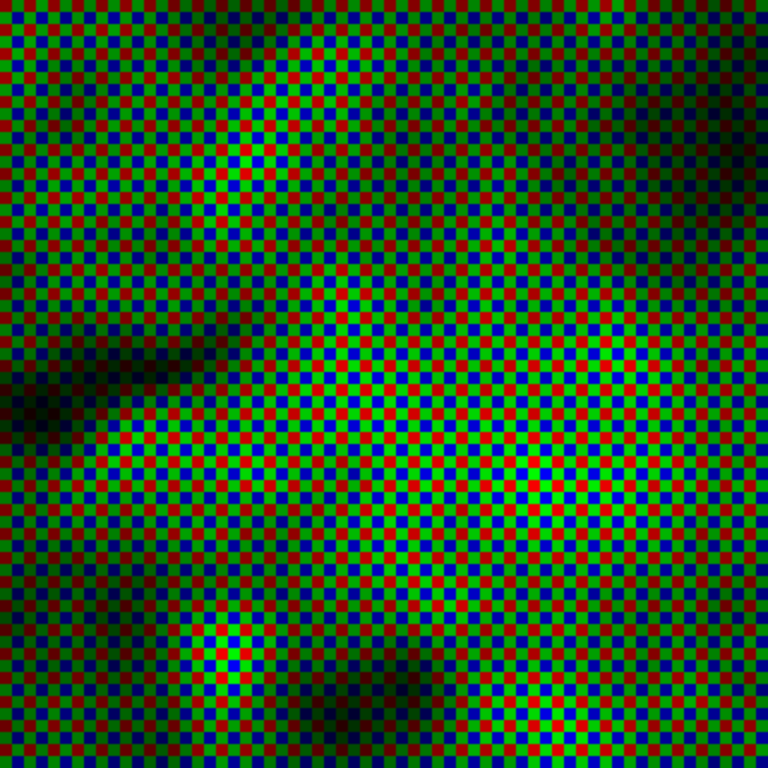
Give the GLSL for this pattern, as a WebGL 2 fragment shader.

```glsl
#version 300 es
precision highp float;
// Colour filter mosaic: a 64 by 64 grid of red, green and blue squares (32 by 32
// repeats of a two-by-two tile). Each square has one brightness, sampled from
// gradient noise over a few broad light and dark areas; its edges are softened.

uniform vec2 u_resolution;
out vec4 outColor;

const float CELLS = 64.0;
const float EDGE_SOFTNESS = 0.12;  // in cells
const float BASE_LEVEL = 0.53;
const float NOISE_LEVEL = 0.36;

// Unit gradient chosen by a lattice point
vec2 gradient(vec2 lattice) {
  vec3 q = fract(lattice.xyx * vec3(0.1031, 0.103, 0.0973));
  q += dot(q, q.yzx + 33.33);
  float angle = 6.2832 * fract((q.x + q.y) * q.z);
  return vec2(cos(angle), sin(angle));
}

float gradientNoise(vec2 p) {
  vec2 i = floor(p);
  vec2 f = p - i;
  vec2 s = f * f * f * (f * (f * 6.0 - 15.0) + 10.0);
  float a = dot(gradient(i), f);
  float b = dot(gradient(i + vec2(1, 0)), f - vec2(1, 0));
  float c = dot(gradient(i + vec2(0, 1)), f - vec2(0, 1));
  float d = dot(gradient(i + vec2(1, 1)), f - vec2(1, 1));
  return mix(mix(a, b, s.x), mix(c, d, s.x), s.y);
}

float layeredNoise(vec2 p, int octaves) {
  float sum = 0.0;
  float weight = 0.6;
  for (int k = 0; k < octaves; k++) {
    sum += weight * gradientNoise(p);
    p = p * 2.0 + vec2(17.3, 9.1);
    weight *= 0.5;
  }
  return sum;
}

// Soft elliptical area, turned by an angle in radians
float softArea(vec2 p, vec2 center, vec2 radius, float angle) {
  vec2 axis = vec2(cos(angle), sin(angle));
  vec2 d = p - center;
  vec2 q = vec2(dot(d, axis), dot(d, vec2(-axis.y, axis.x))) / radius;
  return exp(-dot(q, q));
}

float brightness(vec2 uv) {
  // Uneven outlines for the broad areas
  vec2 p = uv + 0.05 * vec2(gradientNoise(uv * 7.0), gradientNoise(uv * 7.0 + 31.0));
  float level = BASE_LEVEL + NOISE_LEVEL * layeredNoise(uv * 7.0 + 4.0, 4);
  // Light areas
  level += 0.36 * softArea(p, vec2(0.70, 0.42), vec2(0.32, 0.20), 0.5);
  level += 0.30 * softArea(p, vec2(0.33, 0.79), vec2(0.18, 0.07), 0.8);
  level += 0.26 * softArea(p, vec2(0.42, 0.54), vec2(0.11, 0.10), 0.0);
  level += 0.24 * softArea(p, vec2(0.22, 0.41), vec2(0.18, 0.05), 0.1);
  level += 0.48 * softArea(p, vec2(0.29, 0.13), vec2(0.05, 0.08), 0.0);
  level += 0.36 * softArea(p, vec2(0.69, 0.06), vec2(0.10, 0.08), -0.6);
  // Dark areas
  level -= 0.34 * softArea(p, vec2(0.93, 0.80), vec2(0.18, 0.19), 0.0);
  level -= 0.42 * softArea(p, vec2(0.22, 0.53), vec2(0.15, 0.05), 0.15);
  level -= 0.32 * softArea(p, vec2(0.00, 0.46), vec2(0.11, 0.07), 0.3);
  level -= 0.22 * softArea(p, vec2(0.08, 0.14), vec2(0.15, 0.17), 0.0);
  level -= 0.36 * softArea(p, vec2(0.50, 0.09), vec2(0.12, 0.09), 0.3);
  level -= 0.18 * softArea(p, vec2(0.32, 0.99), vec2(0.12, 0.05), 0.0);
  return clamp(level, 0.08, 1.0);
}

// Red over green on even columns, green over blue on odd columns
vec3 filterColor(vec2 cell) {
  vec2 odd = mod(cell, 2.0);
  float red = (1.0 - odd.x) * odd.y;
  float blue = odd.x * (1.0 - odd.y);
  return vec3(red, 1.0 - red - blue, blue);
}

vec3 cellColor(vec2 cell) {
  cell = clamp(cell, 0.0, CELLS - 1.0);
  return filterColor(cell) * brightness((cell + 0.5) / CELLS);
}

void main() {
  vec2 uv = gl_FragCoord.xy / u_resolution;
  vec2 p = uv * CELLS - 0.5;
  vec2 cell = floor(p);

  // Narrow blend between neighbouring squares, never thinner than a pixel
  vec2 width = clamp(CELLS / u_resolution, EDGE_SOFTNESS, 0.5);
  vec2 blend = smoothstep(0.5 - width, 0.5 + width, p - cell);
  vec3 lower = mix(cellColor(cell), cellColor(cell + vec2(1, 0)), blend.x);
  vec3 upper = mix(cellColor(cell + vec2(0, 1)), cellColor(cell + vec2(1, 1)), blend.x);
  outColor = vec4(mix(lower, upper, blend.y), 1.0);
}
```
